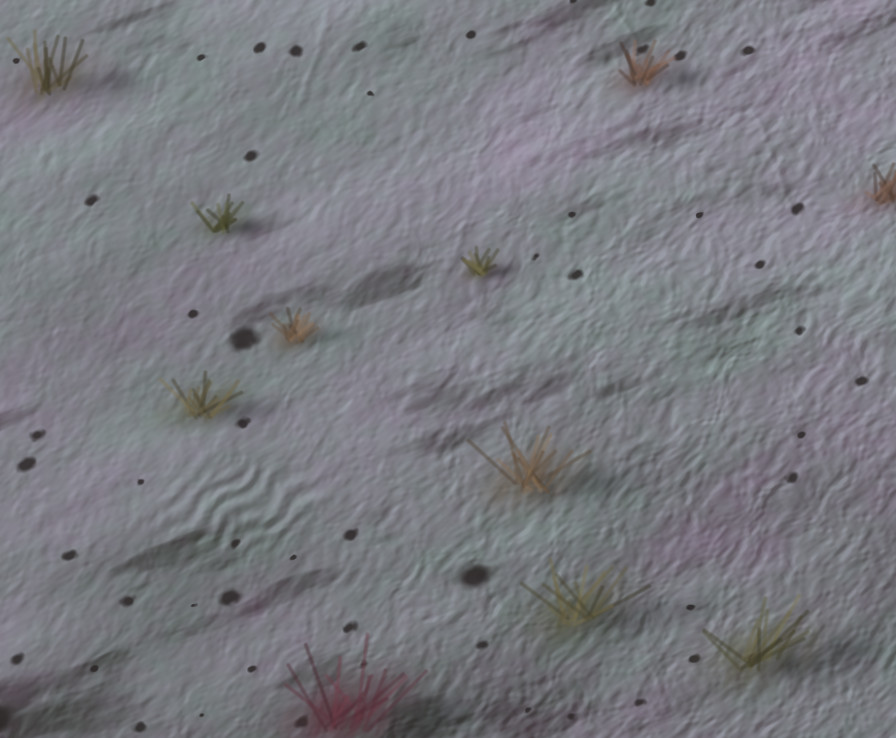
Reproduce this texture procedurally as a Shadertoy shader.

```glsl
// Damp grey sand seen in soft evening light: a height field of slanted grain,
// wandering ridges and a rippled footprint is lit from the upper left, then
// stained with streaks and strewn with pebbles and tufts of dry grass.

const vec3 SAND_DARK  = vec3(0.27, 0.25, 0.26);
const vec3 SAND_LIGHT = vec3(0.565, 0.575, 0.61);
const vec3 PEBBLE = vec3(0.17, 0.15, 0.15);
const vec3 OLIVE  = vec3(0.31, 0.31, 0.20);
const vec3 STRAW  = vec3(0.41, 0.33, 0.26);
const vec3 RUST   = vec3(0.36, 0.20, 0.24);
const vec2 LIGHT_DIR = vec2(-0.88, 0.47);

// Tufts: root x, root y, size, hue (0 olive, 0.5 straw, 1 rust)
const int TUFTS = 11;
const vec4 TUFT[TUFTS] = vec4[TUFTS](
    vec4(0.07, 0.88, 0.07, 0.2),  vec4(0.87, 0.89, 0.05, 0.6),
    vec4(0.30, 0.69, 0.04, 0.0),  vec4(1.20, 0.73, 0.05, 0.6),
    vec4(0.72, 0.34, 0.08, 0.45), vec4(0.78, 0.16, 0.08, 0.15),
    vec4(1.03, 0.10, 0.09, 0.1),  vec4(0.47, 0.02, 0.10, 1.0),
    vec4(0.27, 0.44, 0.06, 0.2),  vec4(0.40, 0.54, 0.04, 0.5),
    vec4(0.65, 0.63, 0.03, 0.1));

float hash(vec2 p) {
    vec3 q = fract(vec3(p.xyx) * 0.1031);
    q += dot(q, q.yzx + 33.33);
    return fract((q.x + q.y) * q.z);
}

float noise(vec2 p) {
    vec2 i = floor(p), f = fract(p);
    f = f * f * f * (f * (f * 6.0 - 15.0) + 10.0);
    return mix(mix(hash(i), hash(i + vec2(1, 0)), f.x),
               mix(hash(i + vec2(0, 1)), hash(i + vec2(1, 1)), f.x), f.y);
}

float fbm(vec2 p) {
    float sum = 0.0, amp = 0.5;
    for (int i = 0; i < 4; i++) {
        sum += amp * noise(p);
        p = p * 2.03 + 17.3;
        amp *= 0.5;
    }
    return sum / 0.9375;
}

// Coordinates along and across a direction
vec2 turn(vec2 p, float angle) {
    float c = cos(angle), s = sin(angle);
    return vec2(c * p.x + s * p.y, c * p.y - s * p.x);
}

float segmentDistance(vec2 p, vec2 a, vec2 b) {
    vec2 ab = b - a;
    return length(p - a - ab * clamp(dot(p - a, ab) / dot(ab, ab), 0.0, 1.0));
}

// Rippled print: wavy parallel bars inside a tilted ellipse
float footprint(vec2 p, vec2 centre) {
    vec2 d = p - centre;
    float inside = 1.0 - smoothstep(0.65, 1.05, length(turn(d, 0.25) / vec2(0.135, 0.062)));
    vec2 bar = turn(d, 0.72);
    return inside * sin(bar.y * 230.0 + 1.3 * sin(bar.x * 75.0) + 3.0 * noise(d * 18.0));
}

// Upright wandering ridge of limited length
float ridge(vec2 p, vec2 centre, float halfLength, float lean) {
    vec2 d = p - centre;
    float offset = d.x - lean * d.y - 0.05 * (noise(vec2(p.y * 16.0, centre.x * 40.0)) - 0.5);
    float ends = 1.0 - smoothstep(0.6, 1.0, abs(d.y) / halfLength);
    return ends * exp(-offset * offset / 0.00003);
}

float height(vec2 p) {
    vec2 warped = p + 0.012 * vec2(noise(p * 22.0), noise(p * 22.0 + 40.0));
    float rough = 0.45 + 0.5 * smoothstep(0.3, 1.1, p.x + 0.4 * (0.6 - p.y));
    float grain = noise(turn(warped, 0.95) * vec2(48.0, 95.0))
                + 0.5 * noise(turn(warped, 0.7) * vec2(110.0, 170.0));
    float lumps = 1.3 * fbm(turn(p, 0.5) * vec2(12.0, 24.0));
    float h = rough * grain + lumps + 0.45 * footprint(p, vec2(0.325, 0.312));
    for (int i = 0; i < 4; i++) {
        float k = float(i);
        vec2 centre = vec2(0.42 + 0.21 * k, 0.93 - 0.24 * mod(k, 2.0) + 0.03 * k);
        h += 0.4 * ridge(p, centre, 0.09, 0.25 - 0.15 * k);
    }
    return h;
}

vec3 addPebbles(vec3 col, vec2 p, float cell, float share) {
    vec2 id = floor(p / cell);
    vec2 jitter = 0.25 + 0.5 * vec2(hash(id + 3.1), hash(id + 8.7));
    vec2 d = p - (id + jitter) * cell;
    float radius = cell * mix(0.04, 0.11, hash(id + 5.5));
    float edge = length(turn(d, 0.4) * vec2(0.8, 1.15)) + 0.004 * (noise(p * 130.0) - 0.5);
    float cover = 1.0 - smoothstep(radius * 0.5, radius * 1.4, edge);
    return mix(col, PEBBLE, 0.85 * cover * step(hash(id + 1.9), share));
}

// Grass tuft: cast shadow, soft matted base and a fan of blades
vec3 addTuft(vec3 col, vec2 p, vec2 root, float size, float hue) {
    vec2 d = p - root;
    if (length(d) > size * 3.5) return col;
    vec3 tint = hue < 0.5 ? mix(OLIVE, STRAW, hue * 2.0) : mix(STRAW, RUST, hue * 2.0 - 1.0);
    vec2 s = turn(d - size * vec2(0.8, 0.05), 0.15) / (size * vec2(1.0, 0.28));
    col *= 1.0 - 0.3 * exp(-dot(s, s)) * (0.6 + 0.8 * noise(p * 30.0));
    vec2 m = turn(d - size * vec2(0.0, 0.15), 0.35) / (size * vec2(0.75, 0.4));
    float mass = exp(-dot(m, m)) * (0.35 + 0.8 * noise(turn(p, 1.1) * vec2(25.0, 90.0)));
    col = mix(col, tint, clamp(mass * (0.6 + 0.3 * hue), 0.0, 1.0));
    if (length(d) > size * 1.8) return col;
    for (int i = 0; i < 16; i++) {
        vec2 seed = vec2(float(i), floor(root.x * 100.0));
        float angle = 1.45 + 2.2 * (hash(seed) - 0.5);
        vec2 start = size * vec2(0.6, 0.2) * (vec2(hash(seed + 4.0), hash(seed + 9.0)) - 0.5);
        vec2 tip = start + size * mix(0.4, 1.2, hash(seed + 2.0)) * vec2(cos(angle), sin(angle));
        float blade = 1.0 - smoothstep(0.0005, 0.0045, segmentDistance(d, start, tip));
        col = mix(col, tint * mix(0.6, 1.45, hash(seed + 6.0)), 0.45 * blade);
    }
    return col;
}

void mainImage(out vec4 fragColor, in vec2 fragCoord) {
    vec2 p = fragCoord / iResolution.y;
    // Broad tone, slanted stains and lit relief
    float relief = height(p) - height(p + 0.004 * LIGHT_DIR);
    float tone = 0.60 + 0.24 * smoothstep(0.05, 0.85, p.y - 0.12 * (p.x - 0.6));
    tone += 0.45 * (fbm(turn(p, 0.3) * vec2(3.0, 7.0)) - 0.5);
    float stained = smoothstep(0.4, 0.65, noise(p * 5.0 + 7.0));
    float streak = smoothstep(0.56, 0.78, fbm(turn(p, 0.4) * vec2(7.0, 28.0) + 11.0));
    tone += 0.62 * clamp(relief, -0.5, 0.5) - 0.38 * streak * stained;
    vec3 col = mix(SAND_DARK, SAND_LIGHT, clamp(tone, 0.0, 1.1));
    // Faint green and pink hues
    float hueShift = 0.09 * (fbm(turn(p, 0.4) * vec2(5.0, 9.0) + 31.0) - 0.5);
    hueShift += 0.018 * (noise(p * 60.0) - 0.5);
    col += hueShift * vec3(-0.7, 0.5, -0.5);
    // Scattered pebbles and grass
    col = addPebbles(col, p, 0.075, 0.22);
    col = addPebbles(col, p + 0.37, 0.16, 0.14);
    for (int i = 0; i < TUFTS; i++)
        col = addTuft(col, p, TUFT[i].xy, TUFT[i].z, TUFT[i].w);
    fragColor = vec4(col, 1.0);
}
```
